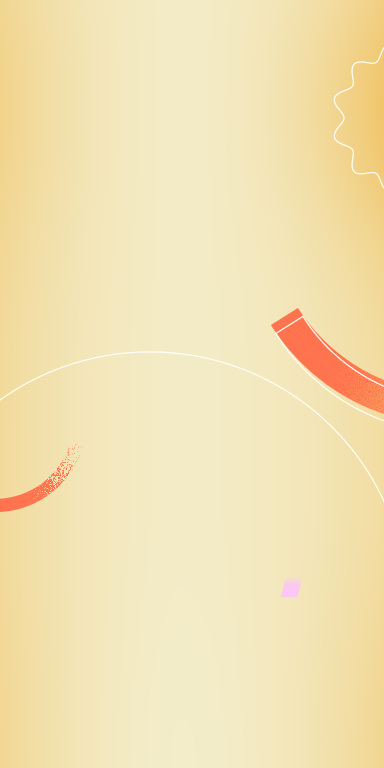
A Shadertoy shader for this background:

```glsl
// Cream and gold backdrop with grainy coral arcs, fine white outlines and a pink chip.

#define CREAM vec3(0.953, 0.928, 0.790)
#define GOLD vec3(0.943, 0.780, 0.430)
#define CORAL vec3(1.000, 0.455, 0.305)
#define APRICOT vec3(0.985, 0.640, 0.380)
#define PINK vec3(0.985, 0.780, 0.955)
#define LINE_HALF 0.0016
#define GRAIN 384.0
#define SCALLOPS 12.0

float hash(vec2 p) {
    vec3 q = fract(p.xyx * 0.1031);
    q += dot(q, q.yzx + 33.33);
    return fract((q.x + q.y) * q.z);
}

// Antialiased coverage of a filled distance
float fill(float d, float px) {
    return clamp(0.5 - d / px, 0.0, 1.0);
}

// Antialiased coverage of a thin contour at distance zero
float stroke(float d, float px) {
    return fill(d - LINE_HALF, px) - fill(d + LINE_HALF, px);
}

float ring(vec2 q, float radius, float halfWidth) {
    return abs(length(q) - radius) - halfWidth;
}

// Broad band with a straight cap at its upper left end
float cappedBand(vec2 q) {
    return max(ring(q, 0.518, 0.0417), -dot(q, vec2(0.533, 0.846)));
}

// Wavy circle, corrected by its gradient for an even line width
float scallopedRing(vec2 q) {
    float radius = 0.1823;
    float wave = 0.0156;
    float r = max(length(q), 0.01);
    float a = SCALLOPS * atan(q.y, -q.x);
    float slope = SCALLOPS * wave * sin(a) / r;
    return (r - radius + wave * cos(a)) / sqrt(1.0 + slope * slope);
}

// Pale centre column with golden sides, deepest at the upper right
vec3 backdrop(vec2 p) {
    float upper = exp(-pow((p.y - 0.28) / 0.37, 2.0));
    float lower = smoothstep(1.3, 2.0, p.y);
    float left = pow(max(1.0 - p.x / 0.47, 0.0), 1.8);
    float right = pow(max((p.x - 0.47) / 0.53, 0.0), 2.0);
    float leftDepth = 0.47 + 0.18 * upper + 0.12 * lower;
    float rightDepth = 0.40 + 0.60 * upper + 0.22 * lower;
    float haze = 0.04 * (1.0 - lower);
    return mix(CREAM, GOLD, left * leftDepth + right * rightDepth + haze);
}

void mainImage(out vec4 fragColor, in vec2 fragCoord) {
    // Canvas width is one unit; y runs downward from the top
    float px = 1.0 / iResolution.x;
    vec2 p = vec2(fragCoord.x, iResolution.y - fragCoord.y) * px;
    float grain = hash(floor(p * GRAIN));
    vec3 col = backdrop(p);

    // Large circle outline, upper half only
    vec2 q = p - vec2(0.3906, 1.5885);
    float line = stroke(length(q) - 0.672, px) * step(q.y, 0.0);

    // Scalloped outline
    line += stroke(scallopedRing(p - vec2(1.0625, 0.307)), px);

    // Broad coral band with speckled far end
    q = p - vec2(1.179, 0.548);
    float speckle = smoothstep(0.78, 1.08, p.x + 0.5 * (length(q) - 0.518));
    vec3 bandColor = mix(CORAL, APRICOT, smoothstep(-0.25, 0.25, speckle - grain) * 0.75 * speckle);
    col = mix(col, bandColor, fill(cappedBand(q), px));

    // Its shifted outline
    line += stroke(cappedBand(q - vec2(0.013, 0.022)), px);

    // Slim coral arc dissolving into grain
    q = p - vec2(-0.013, 1.095);
    float angle = atan(q.x, q.y);
    float density = 1.0 - smoothstep(0.25, 1.32, angle);
    float dust = smoothstep(-0.2, 0.2, density - grain * 0.85) * step(angle, 1.29);
    col = mix(col, CORAL, fill(ring(q, 0.2214, 0.0173), px) * dust);

    // Slanted pink chip, fading at its top
    q = p - vec2(0.7591, 1.530);
    q.x += 0.264 * q.y;
    float chip = fill(abs(q.x) - 0.0215, px) * fill(abs(q.y) - 0.0255, px);
    col = mix(col, PINK, chip * mix(0.35, 1.0, smoothstep(-0.025, -0.002, q.y)));

    col = mix(col, vec3(1.0, 0.995, 0.97), clamp(line, 0.0, 1.0));
    fragColor = vec4(col, 1.0);
}
```
